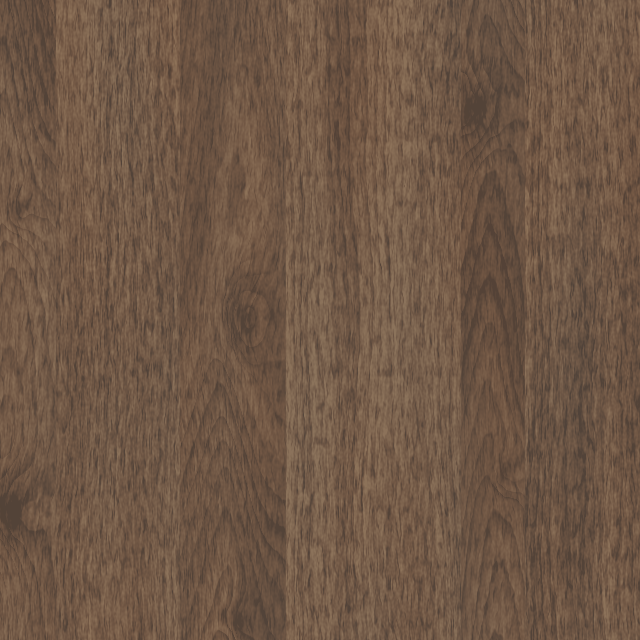
This texture is drawn by a WebGL 2 fragment shader. Its source:

```glsl
#version 300 es
precision highp float;
// Upright walnut boards, alternately flat-cut (nested arches, knots) and straight.
// Growth rings are contours of a warped axis, folded about the heart of flat-cut
// boards; short fibres, grain and thin pore lines follow a gentler warp.

#define BOARDS 5.6
#define EDGE_JITTER 0.6
#define ARCH_SLOPE 0.2
#define RINGS 62.0
#define RING_DEPTH 0.52
#define FIBRES 270.0
#define FIBRE_CONTRAST 0.42
#define PORE_DEPTH 0.36
#define KNOT_SIZE 0.024
#define DARK vec3(0.325, 0.262, 0.22)
#define MID vec3(0.44, 0.34, 0.268)
#define LIGHT vec3(0.55, 0.447, 0.35)

uniform vec2 u_resolution;
out vec4 outColor;

float hash(vec2 p) {
    vec3 q = fract(p.xyx * vec3(0.1031, 0.1030, 0.0973));
    q += dot(q, q.yzx + 33.33);
    return fract((q.x + q.y) * q.z);
}

float cornerSlope(vec2 cell, vec2 offset) {
    float angle = 6.2832 * hash(cell);
    return dot(vec2(cos(angle), sin(angle)), offset);
}

// Gradient noise, roughly -0.7 to 0.7
float gradNoise(vec2 p) {
    vec2 i = floor(p), f = p - i;
    vec2 w = f * f * f * (f * (f * 6.0 - 15.0) + 10.0);
    vec2 e = vec2(1.0, 0.0);
    float low = mix(cornerSlope(i, f), cornerSlope(i + e.xy, f - e.xy), w.x);
    float high = mix(cornerSlope(i + e.yx, f - e.yx), cornerSlope(i + e.xx, f - e.xx), w.x);
    return mix(low, high, w.y);
}

// Right edge of a board, in board units
float boardEdge(float board) {
    return board + 0.5 + EDGE_JITTER * (hash(vec2(board + 9.0, 4.0)) - 0.5);
}

// Two knots per board: x = push on the rings, y = darkening
vec2 knots(vec2 p, float board, float heart) {
    vec2 total = vec2(0.0);
    p += 0.008 * vec2(gradNoise(p * 38.0), gradNoise(p * 31.0 + 50.0));
    for (int k = 0; k < 2; k++) {
        vec2 seed = vec2(board + 21.0, float(k) * 7.0 + 3.0);
        float size = mix(1.1, 0.55, float(k)) * mix(0.8, 1.1, hash(seed));
        vec2 centre = vec2(heart + 0.06 * (hash(seed + 5.0) - 0.5),
                           fract(0.17 + 0.155 * board + 0.47 * float(k) + 0.1 * hash(seed + 2.0)));
        vec2 q = (p - centre) / (KNOT_SIZE * size * vec2(1.0, 1.6));
        float d2 = dot(q, q);
        total.x += 0.06 * size * exp(-0.3 * d2);
        total.y += size * (0.5 * exp(-2.5 * d2) + 0.24 * exp(-0.3 * d2)
                 + 0.12 * sin(13.0 * sqrt(d2)) * exp(-d2));
    }
    return total;
}

vec3 wood(vec2 p, float board) {
    float flatCut = 1.0 - mod(board, 2.0);
    vec2 q = p + vec2(board * 3.7, board * 5.3) + 11.0;
    float heart = (0.5 * (boardEdge(board - 1.0) + boardEdge(board)) + 0.25) / BOARDS;
    float figured = clamp(mix(0.15, 0.75, flatCut) + 0.6 * gradNoise(q * vec2(7.0, 1.4)), 0.05, 1.0);
    vec2 knot = knots(p, board, heart) * flatCut;

    // Axes across the grain: rings fold into arches, fibres only sway
    float sway = mix(0.04, 0.09, flatCut) * gradNoise(q * vec2(4.5, 1.6) + 30.0)
               + 0.012 * gradNoise(q * vec2(12.0, 4.0));
    float ripple = 0.002 * gradNoise(q * vec2(50.0, 24.0)) + 0.0013 * gradNoise(q * vec2(130.0, 75.0));
    float fold = length(vec2(p.x - heart + 0.5 * sway, 0.012)) + ARCH_SLOPE * q.y;
    float ringAxis = mix(q.x, fold, flatCut) + sway + ripple + knot.x;
    float fibreAxis = q.x + 0.5 * sway + 0.3 * knot.x + ripple;

    // Rings: slow darkening, then a crisp return to pale
    float ring = ringAxis * RINGS + 0.9 * gradNoise(vec2(ringAxis * 31.0, q.y * 1.5));
    float phase = fract(ring);
    float late = phase * phase * phase * (1.0 - smoothstep(0.9, 1.0, phase)) - 0.19;
    float depth = RING_DEPTH * (mix(0.5, 1.0, figured) + gradNoise(vec2(ringAxis * 13.0, q.y)));
    float bands = gradNoise(vec2(ringAxis * 21.0, q.y * 0.7));

    // Short fibres, fine grain, and pore lines along the zero crossings of a noise
    float fibre = gradNoise(vec2(fibreAxis * FIBRES, q.y * 38.0))
                + 0.6 * gradNoise(vec2(fibreAxis * FIBRES * 0.55, q.y * 20.0) + 17.0)
                + 0.6 * gradNoise(q * vec2(FIBRES * 1.3, 170.0) + 23.0);
    float vein = gradNoise(vec2(fibreAxis * FIBRES * 0.62, q.y * 19.0) + 71.0);
    float broken = smoothstep(-0.2, 0.2, gradNoise(vec2(fibreAxis * 110.0, q.y * 45.0) + 43.0));
    float pore = (1.0 - smoothstep(0.04, 0.2, abs(vein))) * broken;

    float tone = 0.545 + mix(0.09, -0.09, figured) + 0.1 * (hash(vec2(board + 3.0, 8.0)) - 0.5);
    tone += 0.22 * gradNoise(q * vec2(4.0, 1.7) + 60.0) + 0.36 * bands - depth * late;
    tone += mix(1.1, 0.6, figured) * (FIBRE_CONTRAST * fibre - PORE_DEPTH * pore);
    tone = clamp(tone - knot.y, 0.0, 1.0);

    vec3 colour = tone < 0.5 ? mix(DARK, MID, tone * 2.0) : mix(MID, LIGHT, tone * 2.0 - 1.0);
    float warmth = gradNoise(q * vec2(9.0, 2.0) + 90.0) + 0.3 * figured - 0.15;
    return colour + warmth * vec3(0.014, -0.005, -0.014);
}

void main() {
    vec2 p = gl_FragCoord.xy / u_resolution.y;
    float across = p.x * BOARDS - 0.25;
    float board = floor(across);
    float soft = BOARDS * max(0.0012, 0.75 / u_resolution.y);
    float side = smoothstep(-soft, soft, across - boardEdge(board));
    outColor = vec4(mix(wood(p, board), wood(p, board + 1.0), side), 1.0);
}
```
